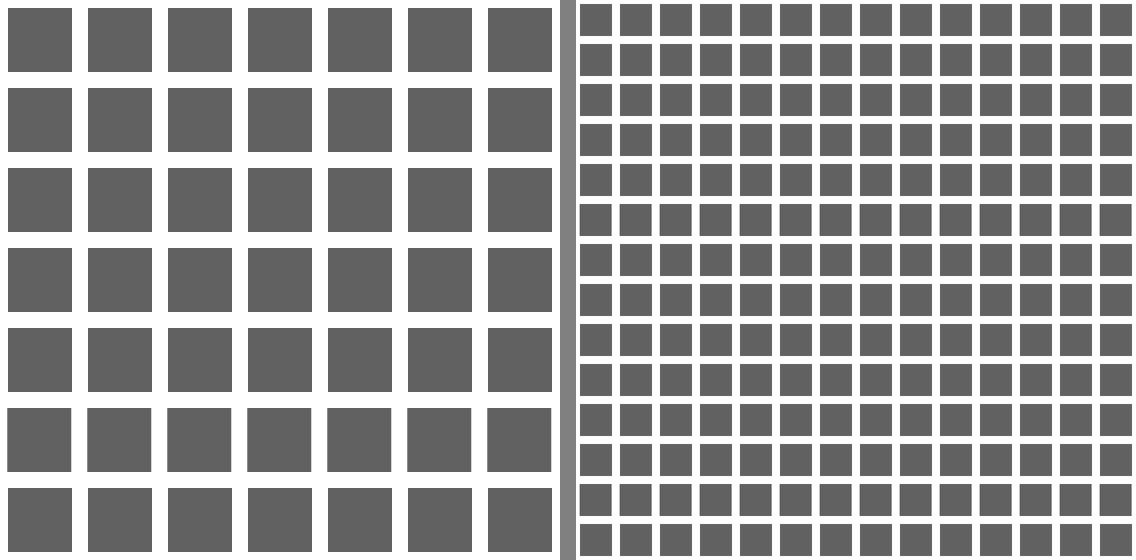
Left, the tile; right, the same tile 2 across and 2 down.
This pattern is drawn by a Shadertoy shader. Its source:

```glsl
// Seven by seven grid of flat grey squares on white, one row nudged slightly left.
// Each cell is a fract repeat holding a box distance, smoothed over one pixel.
// Whole repeats and a centred square in every cell make the canvas tile.

const float REPEATS = 7.0;       // cells across and down
const float SQUARE_SIDE = 0.8;   // side of a square, in cells
const float NUDGED_ROW = 1.0;    // row counted from the bottom, starting at 0
const float ROW_NUDGE = 0.009;   // leftward offset of that row, in cells
const vec3 SQUARE_COLOR = vec3(0.38);
const vec3 GAP_COLOR = vec3(1.0);

// Signed distance to the edge of a centred square.
float squareDistance(vec2 p, float halfSide) {
    vec2 d = abs(p) - halfSide;
    return length(max(d, 0.0)) + min(max(d.x, d.y), 0.0);
}

void mainImage(out vec4 fragColor, in vec2 fragCoord) {
    // Canvas position in cells
    vec2 grid = fragCoord / iResolution.xy * REPEATS;
    float pixel = REPEATS / min(iResolution.x, iResolution.y);

    // Slight misalignment of a single row
    if (floor(grid.y) == NUDGED_ROW) grid.x += ROW_NUDGE;

    // Square with a one-pixel smooth edge
    float dist = squareDistance(fract(grid) - 0.5, 0.5 * SQUARE_SIDE);
    float coverage = clamp(0.5 - dist / pixel, 0.0, 1.0);

    fragColor = vec4(mix(GAP_COLOR, SQUARE_COLOR, coverage), 1.0);
}
```
